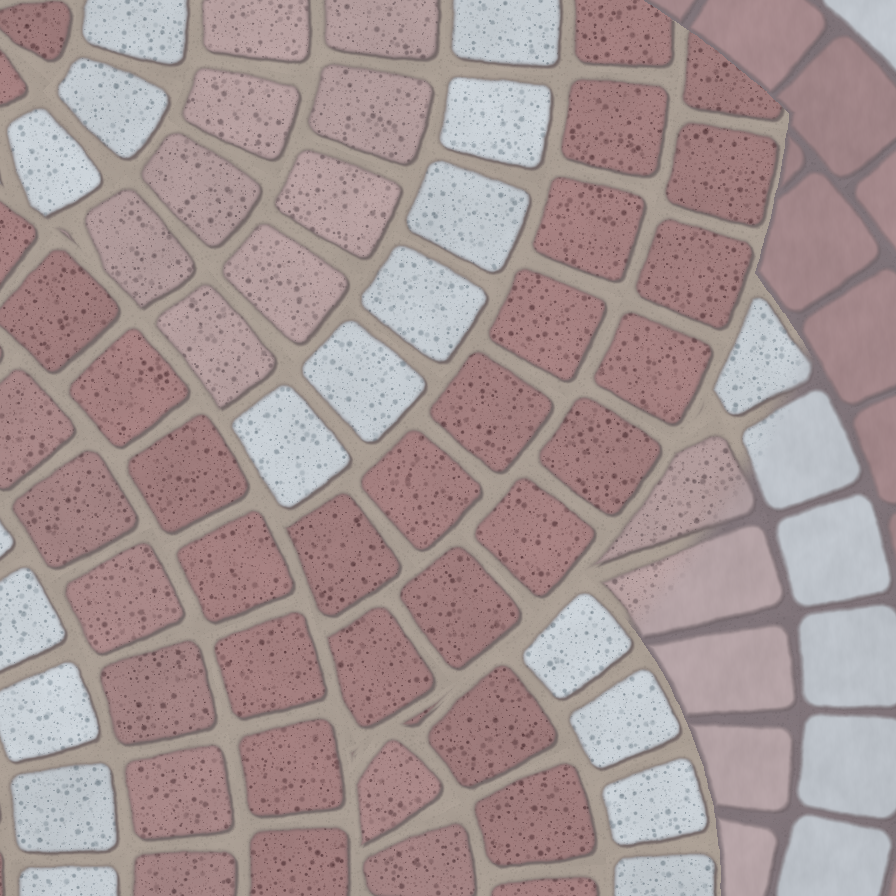
Give the GLSL for this texture, as a three.js fragment shader.

```glsl
// Granite cobblestones laid in overlapping fans of red, pink and white rings.
#define RED vec3(0.600, 0.462, 0.462)
#define PINK vec3(0.675, 0.588, 0.588)
#define WHITE vec3(0.745, 0.772, 0.795)
#define SAND vec3(0.660, 0.615, 0.575)
#define JOINT vec3(0.500, 0.455, 0.475)
#define SHADE vec3(0.370, 0.325, 0.335)
#define GAP 0.0075
#define CORNER 0.022
#define SPECK_SCALE 125.0

varying vec2 vUv;

struct Stone {
  float d;     // signed distance to the edge of its cell
  vec3 tone;
  float seed;
  float worn;  // 0 = speckled granite, 1 = smooth
};

float hash(vec2 p) {
  return fract(sin(dot(p, vec2(127.1, 311.7))) * 43758.5);
}

// Cellular noise: scattered round grains of random size
float specks(vec2 p) {
  vec2 cell = floor(p);
  float density = 0.0;
  for (int j = -1; j <= 1; j++) {
    for (int i = -1; i <= 1; i++) {
      vec2 g = cell + vec2(float(i), float(j));
      vec2 grain = g + vec2(hash(g), hash(g + 19.3));
      float size = 0.12 + 0.5 * pow(hash(g + 7.7), 3.0);
      float depth = 0.3 + 0.7 * hash(g + 41.1);
      density = max(density, depth * (1.0 - smoothstep(0.3 * size, size, length(p - grain))));
    }
  }
  return density;
}

// Layered sines for soft mottling
float mottle(vec2 p) {
  float sum = 0.0, amp = 0.5;
  for (int i = 0; i < 4; i++) {
    sum += amp * sin(p.x + 1.7 * sin(p.y)) * cos(p.y - 1.3 * sin(p.x));
    p = mat2(1.6, 1.2, -1.2, 1.6) * p + 2.3;
    amp *= 0.6;
  }
  return sum;
}

// One ring of rounded blocks; pitch and offset are in degrees
void ring(inout Stone s, vec2 q, float inner, float outer, float pitch, float offset, vec3 tone) {
  float r = length(q);
  if (r < inner || r >= outer) return;
  float mid = 0.5 * (inner + outer);
  float turn = (degrees(atan(q.y, q.x)) - offset) / pitch;
  float k = floor(turn + 0.5);
  float arc = radians(pitch);
  s.seed = hash(vec2(k, inner * 37.0));
  vec2 u = vec2(r - mid, (turn - k) * arc * r);
  u += 0.09 * (s.seed - 0.5) * vec2(u.y, -u.x);
  vec2 extent = 0.5 * vec2(outer - inner, arc * mix(r, min(r, mid), 0.5));
  vec2 b = abs(u) - extent + CORNER;
  s.d = length(max(b, 0.0)) + min(max(b.x, b.y), 0.0) - CORNER + 0.003 * s.seed;
  s.tone = tone;
}

// Four fans, each clipped by the ones laid before it
Stone paving(vec2 p) {
  Stone s = Stone(0.02, SAND, 0.5, 0.0);
  vec2 a = p - vec2(-0.030, 0.983), b = p - vec2(-0.548, 0.017);
  vec2 c = p - vec2(0.315, 0.004), d = p - vec2(0.233, 0.206);
  float outsideB = length(b) - 0.945;
  float outsideA = max(length(a) - 0.918, length(d) - 0.930);
  float outsideC = length(c) - 0.490;
  if (outsideB < 0.0) {          // lower left
    ring(s, b, 0.430, 0.561, 10.0, 0.0, RED);
    ring(s, b, 0.561, 0.689, 10.0, -2.7, WHITE);
    ring(s, b, 0.689, 0.819, 8.6, -1.2, mix(RED, PINK, 0.25));
    ring(s, b, 0.819, 0.945, 7.6, 0.5, RED);
  } else if (outsideA < 0.0) {   // upper left
    ring(s, a, 0.000, 0.115, 62.0, -10.0, RED);
    ring(s, a, 0.115, 0.247, 30.0, -2.5, WHITE);
    ring(s, a, 0.247, 0.385, 17.8, -1.6, PINK);
    ring(s, a, 0.385, 0.527, 13.5, 0.0, PINK);
    ring(s, a, 0.527, 0.663, 10.6, -0.7, WHITE);
    ring(s, a, 0.663, 0.790, 9.23, -0.5, RED);
    ring(s, a, 0.790, 0.918, 7.75, -4.1, RED);
    s.d = max(s.d, -outsideB);
  } else if (outsideC < 0.0) {   // bottom centre
    ring(s, c, 0.085, 0.224, 33.0, 10.0, mix(RED, PINK, 0.2));
    ring(s, c, 0.224, 0.363, 22.0, 16.0, RED);
    ring(s, c, 0.363, 0.490, 13.3, 0.0, WHITE);
    s.d = max(s.d, max(-outsideB, -outsideA));
  } else {                       // right, mostly worn smooth
    ring(s, d, 0.430, 0.659, 10.3, 4.2, PINK);
    ring(s, d, 0.659, 0.781, 9.5, 4.75, WHITE);
    ring(s, d, 0.781, 0.917, 8.6, 20.8, RED);
    ring(s, d, 0.917, 1.042, 7.9, 43.5, RED);
    ring(s, d, 1.042, 1.200, 8.0, 46.0, WHITE);
    s.d = max(s.d, max(-outsideC, -outsideA));
    s.worn = max(smoothstep(0.98, 1.02, length(a)), step(0.781, length(d)));
  }
  s.d += mix(GAP, 0.0035, s.worn);
  return s;
}

void main() {
  vec2 p = vUv + 0.0016 * vec2(mottle(vUv * 55.0), mottle(vUv.yx * 55.0 + 4.0));
  Stone s = paving(p);
  float blur = mix(0.0016, 0.0035, s.worn);
  float cover = 1.0 - smoothstep(-blur, blur, s.d);
  float shadow = 1.0 - smoothstep(-0.002, 0.002, paving(p + vec2(-0.003, 0.003)).d);
  float cloud = mottle(vUv * 28.0 + 9.0 * s.seed);

  // Stone faces: tint, grain and dark flecks
  float flecks = specks(vUv * SPECK_SCALE), grit = specks(vUv * SPECK_SCALE * 2.1 + 31.0);
  vec3 face = mix(s.tone, vec3(0.71, 0.71, 0.75), 0.24 * s.worn);
  face *= 0.97 + 0.07 * s.seed + 0.035 * cloud;
  face += (1.0 - s.worn) * (0.025 - 0.22 * flecks * vec3(1.0, 0.92, 0.88) - 0.07 * grit);
  face += s.worn * 0.015 * mottle(vUv * vec2(170.0, 60.0));

  // Mortar, stone shadow and worn rim
  vec3 mortar = mix(SAND, JOINT, s.worn) * (1.0 + 0.04 * cloud - 0.07 * grit);
  mortar = mix(mortar, SHADE, 0.6 * shadow * (1.0 - 0.5 * s.worn));
  vec3 color = mix(mortar, face, cover);
  float edge = s.d / 0.0026;
  float rim = exp(-edge * edge);
  color = mix(color, SHADE, 0.34 * rim * (1.0 - 0.6 * s.worn));
  gl_FragColor = vec4(color, 1.0);
}
```
